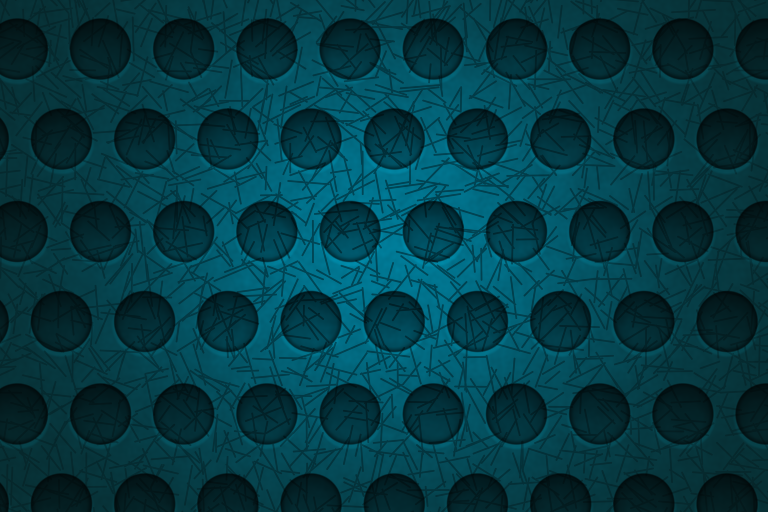
This pattern is drawn by a Shadertoy shader. Its source:

```glsl
// Teal leather sheet with staggered round holes, lit from the middle.

const vec2 HOLE_PITCH = vec2(0.1625, 0.3564);    // column step, height of a row pair
const vec2 FIRST_HOLE = vec2(0.0338, 0.0957);
const vec2 STAGGER = vec2(0.0863, 0.1758);       // offset of every second row
const float HOLE_RADIUS = 0.0596;
const float CREASE_SCALE = 20.0;                 // crease cells per canvas height
const float CREASE_HALF_WIDTH = 0.0018;
const vec3 CORE_TEAL = vec3(0.0, 0.475, 0.585);
const vec3 EDGE_TEAL = vec3(0.03, 0.178, 0.193);
const vec3 RIM_TEAL = vec3(0.0, 0.06, 0.07);

vec2 hash22(vec2 p) {
    vec3 q = fract(vec3(p.xyx) * vec3(0.1031, 0.1030, 0.0973));
    q += dot(q, q.yzx + 33.33);
    return fract((q.xx + q.yz) * q.zy);
}

float gradientDot(vec2 cell, vec2 local, vec2 corner) {
    return dot(hash22(cell + corner) * 2.0 - 1.0, local - corner);
}

float gradientNoise(vec2 p) {
    vec2 cell = floor(p), f = fract(p);
    vec2 u = f * f * f * (f * (f * 6.0 - 15.0) + 10.0);
    float low = mix(gradientDot(cell, f, vec2(0, 0)), gradientDot(cell, f, vec2(1, 0)), u.x);
    float high = mix(gradientDot(cell, f, vec2(0, 1)), gradientDot(cell, f, vec2(1, 1)), u.x);
    return mix(low, high, u.y);
}

float segmentDistance(vec2 p, vec2 direction, float halfLength) {
    float along = clamp(dot(p, direction), -halfLength, halfLength);
    return length(p - direction * along);
}

// Distance to the nearest of many randomly turned straight creases.
float creaseDistance(vec2 p) {
    vec2 home = floor(p);
    float nearest = 1.0;
    for (int y = -1; y <= 1; y++)
    for (int x = -1; x <= 1; x++)
    for (int k = 0; k < 3; k++) {
        vec2 cell = home + vec2(x, y);
        vec2 seed = cell + float(k) * vec2(37.0, 71.0);
        vec2 centre = cell + hash22(seed);
        vec2 shape = hash22(seed + 19.0);
        float angle = shape.x * 3.1416;
        float halfLength = mix(0.35, 0.85, shape.y);
        nearest = min(nearest, segmentDistance(p - centre, vec2(cos(angle), sin(angle)), halfLength));
    }
    return nearest;
}

// Offset from the nearest point of a rectangular lattice.
vec2 latticeOffset(vec2 p, vec2 pitch) {
    return (fract(p / pitch + 0.5) - 0.5) * pitch;
}

// Offset from the centre of the nearest hole in the staggered rows.
vec2 holeOffset(vec2 p) {
    vec2 a = latticeOffset(p - FIRST_HOLE, HOLE_PITCH);
    vec2 b = latticeOffset(p - FIRST_HOLE - STAGGER, HOLE_PITCH);
    return dot(a, a) < dot(b, b) ? a : b;
}

// Soft spotlight falling off from the middle of the sheet.
vec3 litSurface(vec2 p, vec2 centre) {
    vec2 d = (p - centre) * vec2(1.0, 1.08);
    return mix(EDGE_TEAL, CORE_TEAL, exp(-4.2 * dot(d, d)));
}

// Recessed floor: shadow from the upper lip and a dark wall all round.
float floorShade(vec2 local, float radius) {
    float depth = radius - length(local);
    float slope = smoothstep(-1.0, 1.0, local.y / radius);
    float wall = smoothstep(-0.002, 0.011, depth);
    float lip = smoothstep(0.0, 0.03, radius - length(local - vec2(0.0, 0.008)));
    return mix(0.47, 0.76, slope) * mix(0.5, 1.0, wall) * mix(0.82, 1.0, lip);
}

void mainImage(out vec4 fragColor, in vec2 fragCoord) {
    float pixel = 1.0 / iResolution.y;
    vec2 p = vec2(fragCoord.x, iResolution.y - fragCoord.y) * pixel;   // y runs down
    vec2 centre = vec2(0.5 * iResolution.x * pixel, 0.48);

    // Leather tone with light mottling
    vec3 color = litSurface(p, centre);
    color *= 1.0 + 0.09 * gradientNoise(p * 26.0) + 0.07 * gradientNoise(p * 90.0);

    // Lit rim, thickest under each hole
    vec2 local = holeOffset(p);
    float holeEdge = length(local) - HOLE_RADIUS;
    float rimEdge = length(local - vec2(0.0, 0.005)) - HOLE_RADIUS - 0.0025;
    float rim = 1.0 - smoothstep(-0.002, 0.0025 + pixel, rimEdge);
    float low = smoothstep(-0.8, 0.9, local.y / HOLE_RADIUS);
    color += RIM_TEAL * rim * low * smoothstep(-pixel, pixel, holeEdge);

    // Creases run across the sheet and the hole floors
    float crease = creaseDistance(p * CREASE_SCALE) / CREASE_SCALE;
    float line = 1.0 - smoothstep(-0.6 * pixel, 0.6 * pixel, crease - CREASE_HALF_WIDTH);
    float strength = mix(0.16, 0.42, exp(-3.0 * dot(p - centre, p - centre)));
    color *= 1.0 - strength * line;

    // Sink the holes
    float hole = 1.0 - smoothstep(-pixel, pixel, holeEdge);
    color *= mix(1.0, floorShade(local, HOLE_RADIUS), hole);

    fragColor = vec4(clamp(color, 0.0, 1.0), 1.0);
}
```
